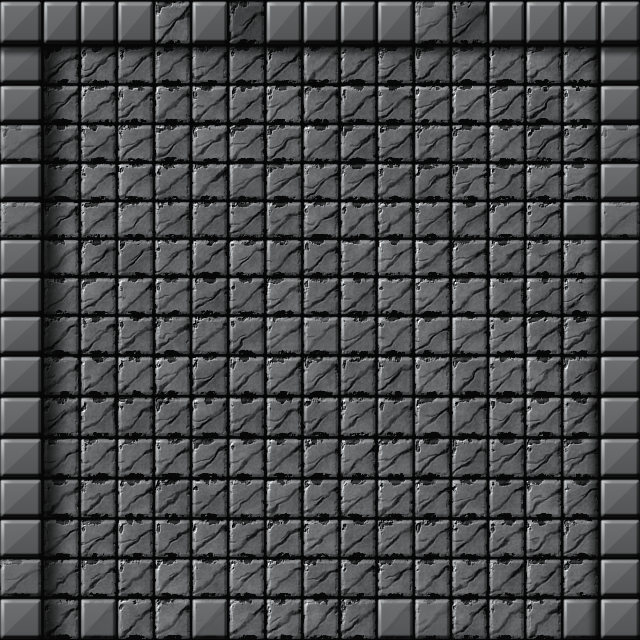
Write a Shadertoy shader that draws this texture.

```glsl
float hash(vec2 p) {
    return fract(sin(dot(p, vec2(127.1, 311.7))) * 43758.5453);
}

float noise(vec2 p) {
    vec2 i = floor(p), f = fract(p);
    f = f * f * (3.0 - 2.0 * f);
    return mix(mix(hash(i), hash(i + vec2(1, 0)), f.x),
               mix(hash(i + vec2(0, 1)), hash(i + vec2(1, 1)), f.x), f.y);
}

float fbm(vec2 p) {
    float sum = 0.0, amp = 0.5;
    for (int i = 0; i < 4; i++) {
        sum += amp * noise(p);
        p = mat2(1.6, 1.2, -1.2, 1.6) * p + 3.1;
        amp *= 0.5;
    }
    return sum;
}

bool oneOf(float v, vec4 list) {
    return any(equal(vec4(v), list));
}

// 0 for a polished stone, 1 for a weathered one
float roughness(vec2 id) {
    if (id.x < 0.0 || id.x > 14.0)
        return oneOf(id.y, vec4(2, 4, id.x < 0.0 ? 13 : 4, 4)) ? 0.45 : 0.0;
    if (id.y < 0.0) return oneOf(id.x, vec4(3, 5, 10, 11)) ? (id.x == 10.0 ? 0.5 : 1.0) : 0.0;
    if (id.y > 13.0) return oneOf(id.x, vec4(1, 4, 9, 14)) ? 0.1 : (id.x == 10.0 ? 0.4 : 1.0);
    if (id == vec2(14, 4)) return 0.1;
    return id == vec2(5, 3) || id == vec2(7, 7) ? 0.6 : 1.0;
}

// Distance inside the rounded stone, frayed a little where it is weathered
float rimDistance(vec2 f, vec2 seed, float rough) {
    vec2 q = abs(f - 0.5) - 0.415;
    float d = 0.055 - length(max(q, 0.0)) - min(max(q.x, q.y), 0.0);
    return d - 0.04 * rough * smoothstep(0.45, 0.8, fbm(f * 9.0 + seed));
}

// Dark crumbled clusters at the top, bottom and left edges
float crumble(vec2 f, vec2 seed) {
    vec2 top = (f - vec2(0.3 + 0.25 * hash(seed), 0.06)) / vec2(0.25, 0.13);
    vec2 bottom = (f - vec2(0.5, 0.95)) / vec2(0.3, 0.09);
    vec2 side = (f - vec2(0.12, 0.25)) / vec2(0.09, 0.18);
    float zone = exp(-dot(top, top)) + exp(-dot(bottom, bottom)) + 0.6 * exp(-dot(side, side));
    return smoothstep(0.32, 0.6, zone * (2.1 * fbm(f * 9.0 + seed + 5.0) - 0.2));
}

// Signed height under the main diagonal fissure
float fissureOffset(vec2 f, vec2 seed) {
    return f.y - 0.9 + 0.66 * smoothstep(-0.05, 1.05, f.x) + 0.28 * (fbm(f * 3.5 + seed) - 0.47);
}

float fissure(vec2 f, vec2 seed) {
    float d = fissureOffset(f, seed);
    float main = 1.0 - smoothstep(0.01, 0.06 + 0.06 * noise(f * 5.0 + seed + 9.0), abs(d));
    float upper = 1.0 - smoothstep(0.0, 0.05, abs(d + 0.3 - 0.4 * f.x));
    float broken = smoothstep(0.35, 0.65, noise(f * 4.0 + seed + 4.0));
    return max(main * (0.5 + 0.5 * broken), 0.6 * broken * upper);
}

float height(vec2 f, vec2 seed, float rough) {
    float rim = smoothstep(0.0, 0.1, rimDistance(f, seed, rough));
    float pits = 0.4 * fissure(f, seed) + 0.45 * crumble(f, seed);
    return rim + rough * (0.35 * fbm(f * 6.0 + seed) - pits);
}

void mainImage(out vec4 fragColor, in vec2 fragCoord) {
    vec2 p = fragCoord / iResolution.xy;
    p.y = 1.0 - p.y;

    // Uneven rows, with wider stones on the frame
    float span = clamp((p.y - 0.0703) / 0.8633, 0.0, 1.0);
    vec2 warped = p + vec2(0.0, 0.0091 * pow(sin(3.14159 * span), 4.0));
    vec2 grid = (warped - vec2(0.0664, 0.0703)) / vec2(0.058, 0.06167);
    vec2 id = clamp(floor(grid), vec2(-1), vec2(15, 14));
    vec2 low = vec2(id.x < 0.0 ? -0.18 : 0.0, id.y < 0.0 ? -0.14 : 0.0);
    vec2 high = vec2(id.x > 14.0 ? 1.12 : 1.0, id.y > 13.0 ? 1.08 : 1.0);
    vec2 f = (grid - id - low) / (high - low);
    float rough = roughness(id);
    vec2 seed = id * vec2(17.3, 23.7);

    // Faceted face, darker below the diagonal and along the lower bevels
    float facet = smoothstep(-0.02, 0.02, f.x + f.y - 1.0);
    float polished = mix(0.41, 0.355, facet) + 0.05 * (0.5 - f.y);
    polished -= 0.16 * smoothstep(0.85, 0.92, f.y) + 0.07 * smoothstep(0.88, 0.94, f.x);
    float worn = 0.395 + 0.06 * (0.5 - f.x) + 0.16 * (fbm(f * 2.5 + seed) - 0.47);
    worn += 0.05 * (hash(id) - 0.5);

    // Fissures and the soft shade below them
    float under = fissureOffset(f, seed);
    worn -= 0.13 * smoothstep(-0.03, 0.03, under) * exp(-max(under, 0.0) / 0.13);
    worn -= 0.19 * fissure(f, seed) + 0.32 * crumble(f, seed);
    float tone = mix(polished, worn, rough);

    // Light from the upper left
    float slope = height(f, seed, rough) - height(f - 0.025, seed, rough);
    tone += 0.36 * slope + 0.06 * rough * (noise(f * 24.0 + seed) - 0.5);
    float glint = smoothstep(0.35, 0.0, f.x) * smoothstep(0.7, 0.05, f.y);
    tone += 0.75 * glint * max(slope, 0.0);

    // Shade cast by the frame onto the inner stones
    if (id.x == 0.0 && id.y >= 0.0) tone *= mix(0.2, 1.0, smoothstep(0.068, 0.112, p.x));
    if (id.x == 14.0 && id.y >= 0.0) tone *= mix(1.0, 0.45, smoothstep(0.915, 0.935, p.x));
    if (id.y == 0.0) tone *= mix(0.15, 1.0, smoothstep(0.07, 0.092, p.y));
    if (id.y < 0.0 && (id.x == 5.0 || id.x == 11.0)) tone *= 0.7;

    // Dark joints
    float stone = smoothstep(-0.015, 0.025, rimDistance(f, seed, rough));
    tone = mix(0.025, max(tone, 0.03), stone);
    fragColor = vec4(tone * vec3(0.985, 1.0, 1.01), 1.0);
}
```
